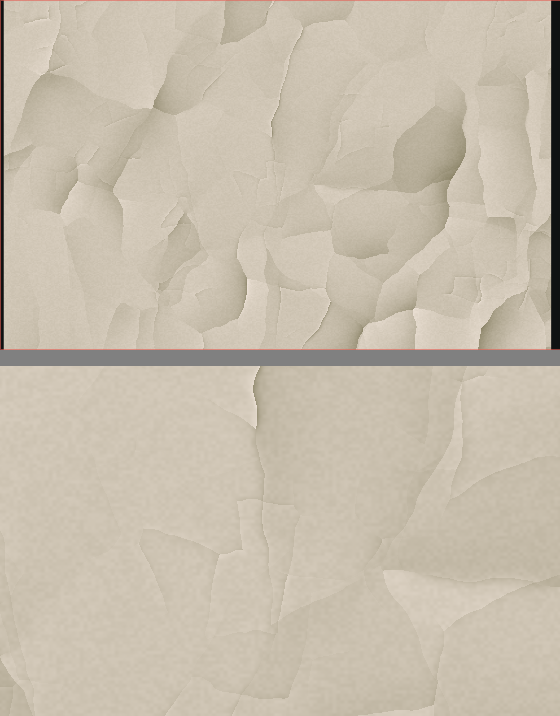
Top: the whole. Bottom: its middle third, enlarged.
A Shadertoy shader for this texture:

```glsl
// Crumpled beige paper between two black side bars, with a thin red frame line.
// Warped Voronoi borders act as folds: each one shades its two sides in opposite
// ways, with a soft falloff into the facet and a sharp crease on the border.

const vec3 PAPER = vec3(0.812, 0.773, 0.708);
const vec3 SHADE_TINT = vec3(1.0, 0.96, 1.13);
const vec3 BAR_BLACK = vec3(0.06, 0.07, 0.07);
const vec3 FRAME_RED = vec3(0.90, 0.37, 0.33);
const vec2 LIGHT_DIR = vec2(-0.86, 0.51);

vec2 hash22(vec2 p) {
    vec3 q = fract(vec3(p.xyx) * vec3(0.1031, 0.1030, 0.0973));
    q += dot(q, q.yzx + 33.33);
    return fract((q.xx + q.yz) * q.zy);
}

float valueNoise(vec2 p) {
    vec2 i = floor(p), f = fract(p);
    f = f * f * (3.0 - 2.0 * f);
    float low = mix(hash22(i).x, hash22(i + vec2(1, 0)).x, f.x);
    float high = mix(hash22(i + vec2(0, 1)).x, hash22(i + vec2(1, 1)).x, f.x);
    return mix(low, high, f.y);
}

float fbm(vec2 p, int octaves) {
    float sum = 0.0, amp = 0.5;
    for (int i = 0; i < octaves; i++) {
        sum += amp * valueNoise(p);
        p = mat2(1.6, 1.2, -1.2, 1.6) * p + 7.3;
        amp *= 0.5;
    }
    return sum;
}

vec2 warp(vec2 p, float scale, float amount) {
    vec2 n = vec2(fbm(p * scale, 4), fbm(p * scale + 31.7, 4));
    return p + amount * (n - 0.47);
}

// Patches where value noise exceeds a soft threshold.
float patches(vec2 p, float low, float high) {
    return smoothstep(low, high, valueNoise(p));
}

// Offset from p to the jittered site of a cell.
vec2 siteOffset(vec2 cell, vec2 p, float seed) {
    return cell + 0.05 + 0.9 * hash22(cell + seed) - p;
}

// x: soft facet shading, y: sharp crease line; both signed towards the light.
vec2 folds(vec2 p, float softness, float sharpness, float seed) {
    vec2 home = floor(p), nearCell = home, nearSite = vec2(9.0);
    for (int y = -1; y <= 1; y++)
    for (int x = -1; x <= 1; x++) {
        vec2 cell = home + vec2(x, y);
        vec2 site = siteOffset(cell, p, seed);
        if (dot(site, site) < dot(nearSite, nearSite)) {
            nearSite = site;
            nearCell = cell;
        }
    }
    vec2 shade = vec2(0.0);
    for (int y = -2; y <= 2; y++)
    for (int x = -2; x <= 2; x++) {
        if (x == 0 && y == 0) continue;
        vec2 cell = nearCell + vec2(x, y);
        vec2 site = siteOffset(cell, p, seed);
        vec2 normal = normalize(site - nearSite);
        float dist = max(0.0, dot(0.5 * (site + nearSite), normal));
        // The sum of both cell ids gives the two sides the same fold strength.
        vec2 strength = 2.0 * hash22(nearCell + cell + seed * 1.7) - 1.0;
        strength *= abs(strength);
        shade += strength * dot(normal, LIGHT_DIR)
               * exp(-dist * vec2(softness, sharpness));
    }
    return shade;
}

// Shadows are deeper than highlights.
float relief(float shade, float lift, float depth) {
    return shade * (shade > 0.0 ? lift : depth);
}

float paperTone(vec2 p) {
    vec2 bent = warp(warp(p, 3.0, 0.16), 15.0, 0.022);
    bent = mat2(0.97, 0.24, -0.24, 0.97) * bent;
    vec2 large = folds(bent * vec2(4.4, 2.7) + 4.0, 4.0, 55.0, 17.0);
    vec2 small = folds(bent * vec2(8.2, 5.6) + 11.0, 3.2, 28.0, 53.0);
    vec2 wrinkle = folds(bent * vec2(12.0, 14.0) + 23.0, 4.0, 16.0, 91.0);
    float largeMask = 0.4 + 0.8 * patches(p * 3.4 + 5.0, 0.25, 0.7);
    float smallMask = 0.15 + 0.85 * patches(p * 4.2 + 19.0, 0.35, 0.75);
    float lineMask = patches(p * 9.0 + 43.0, 0.3, 0.75);

    float tone = relief(large.x, 0.07, 0.19) * largeMask;
    tone += relief(small.x, 0.06, 0.14) * smallMask;
    tone += relief(large.y, 0.10, 0.20) * lineMask;
    tone += relief(small.y, 0.09, 0.17) * lineMask * smallMask;
    tone += relief(wrinkle.y, 0.08, 0.12) * patches(p * 6.0 + 77.0, 0.5, 0.85);

    // Broad unevenness, faint fibres and fine grain
    tone += 0.022 * (fbm(p * 2.8 + 61.0, 3) - 0.44);
    tone += 0.008 * (valueNoise(p * vec2(60.0, 150.0)) - 0.5);
    return tone + 0.032 * (valueNoise(p * vec2(270.0, 320.0)) - 0.5);
}

// Antialiased step: 1 where x lies above the edge.
float above(float edge, float x, float pixel) {
    return smoothstep(edge - 0.5 * pixel, edge + 0.5 * pixel, x);
}

void mainImage(out vec4 fragColor, in vec2 fragCoord) {
    float pixel = 1.0 / iResolution.y;
    vec2 p = fragCoord * pixel;
    float width = iResolution.x * pixel;
    vec3 color = PAPER + paperTone(p) * SHADE_TINT;
    float bars = 1.0 - above(0.0105, p.x, pixel) + above(width - 0.025, p.x, pixel);
    color = mix(color, BAR_BLACK, bars);
    float inset = min(min(p.y, 1.0 - p.y), p.x);
    color = mix(color, FRAME_RED, 0.6 - 0.6 * above(0.0031, inset, pixel));
    fragColor = vec4(clamp(color, 0.0, 1.0), 1.0);
}
```
